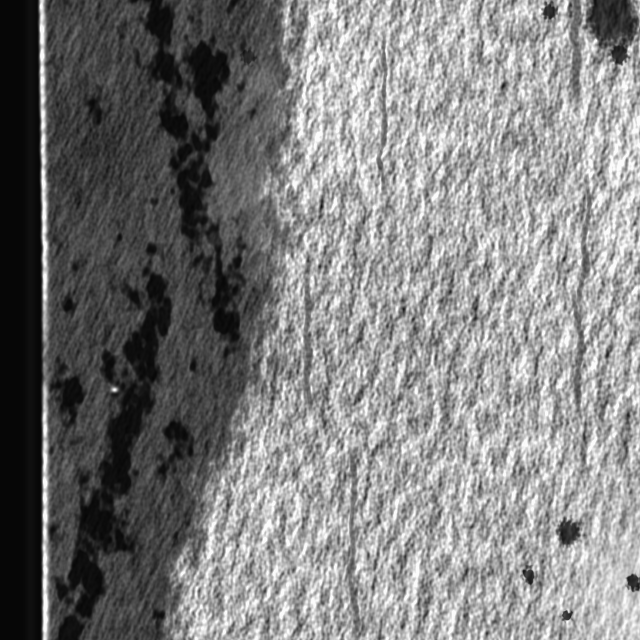
Write a Shadertoy shader that draws this texture.

```glsl
const vec2 GRAIN_FREQ = vec2(46.0, 25.0);   // elongated flakes
const vec2 CAVITY_FREQ = vec2(23.0, 15.0);
const vec2 LIGHT_STEP = vec2(0.0021, -0.0009);
const float LIGHT_TONE = 0.69;
const float DARK_TONE = 0.27;
const float LIGHT_RELIEF = 0.52;
const float DARK_RELIEF = 0.13;
const float BORDER_X = 0.062;
const float RIM_WIDTH = 0.0055;

// Pits: centre x, centre y, radius
const vec3 PITS[8] = vec3[8](
    vec3(0.957, 0.972, 0.042), vec3(0.968, 0.915, 0.014),
    vec3(0.889, 0.168, 0.019), vec3(0.827, 0.101, 0.011),
    vec3(0.990, 0.090, 0.011), vec3(0.886, 0.037, 0.008),
    vec3(0.388, 0.911, 0.011), vec3(0.857, 0.982, 0.012));

// Cracks: x, lower end, upper end, half width
const vec4 CRACKS[6] = vec4[6](
    vec4(0.482, 0.36, 0.57, 0.0055), vec4(0.914, 0.52, 0.72, 0.0040),
    vec4(0.903, 0.36, 0.54, 0.0035), vec4(0.553, 0.00, 0.30, 0.0055),
    vec4(0.900, 0.84, 1.02, 0.0075), vec4(0.600, 0.70, 0.95, 0.0030));

vec2 gradientAt(ivec2 cell) {
    uvec2 q = uvec2(cell) * uvec2(1597334673u, 3812015801u);
    uint n = (q.x ^ q.y) * 1597334673u;
    n = (n ^ (n >> 15)) * 2246822519u;
    float angle = float((n ^ (n >> 13)) & 65535u) * (6.28318 / 65536.0);
    return vec2(cos(angle), sin(angle));
}

float noise(vec2 p) {
    ivec2 i = ivec2(floor(p));
    vec2 f = fract(p);
    vec2 u = f * f * f * (f * (f * 6.0 - 15.0) + 10.0);
    float a = dot(gradientAt(i), f);
    float b = dot(gradientAt(i + ivec2(1, 0)), f - vec2(1.0, 0.0));
    float c = dot(gradientAt(i + ivec2(0, 1)), f - vec2(0.0, 1.0));
    float d = dot(gradientAt(i + ivec2(1, 1)), f - vec2(1.0, 1.0));
    return mix(mix(a, b, u.x), mix(c, d, u.x), u.y);
}

float fbm(vec2 p) {
    float sum = 0.0, amp = 1.0;
    for (int i = 0; i < 3; i++) {
        sum += amp * noise(p);
        p = p * 2.1 + vec2(17.3, 9.1);
        amp *= 0.62;
    }
    return sum;
}

float height(vec2 p) {
    vec2 sheared = vec2(p.x - 0.12 * p.y, p.y);
    return fbm(sheared * GRAIN_FREQ);
}

float blob(vec2 p, vec2 centre, vec2 size) {
    vec2 d = (p - centre) / size;
    return exp(-dot(d, d));
}

// Two slanted chains of cavities in the dark area
float cavityBand(vec2 p) {
    float upper = (p.x - 0.235 - 0.23 * (1.0 - p.y)) / 0.033;
    float lower = (p.x - 0.105 - 0.25 * p.y) / 0.042;
    float band = exp(-upper * upper) * smoothstep(0.40, 0.50, p.y);
    band = max(band, exp(-lower * lower) * smoothstep(0.62, 0.52, p.y));
    band = max(band, 0.85 * blob(p, vec2(0.315, 0.87), vec2(0.055, 0.11)));
    band = max(band, 0.8 * blob(p, vec2(0.11, 0.38), vec2(0.035, 0.06)));
    return max(band, 0.6 * blob(p, vec2(0.27, 0.30), vec2(0.05, 0.12)));
}

void mainImage(out vec4 fragColor, in vec2 fragCoord) {
    vec2 p = fragCoord / iResolution.xy;
    float pixel = 1.0 / iResolution.x;

    // Shared surface relief
    float h = height(p);
    float relief = height(p + LIGHT_STEP) - height(p - LIGHT_STEP);
    float fine = noise(p * vec2(190.0, 150.0));
    float streak = noise(vec2(p.x - 0.45 * p.y, p.y) * vec2(150.0, 28.0));
    float broad = fbm(p * vec2(7.0, 5.0) + 3.7);

    // Pale flaking area
    float calm = blob(p, vec2(1.0, 0.08), vec2(0.12, 0.14));
    float pale = LIGHT_TONE + 0.07 * broad + 0.09 * calm;
    pale += 0.10 * blob(p, vec2(0.55, 0.87), vec2(0.10, 0.15));
    pale += 0.10 * blob(p, vec2(0.97, 0.75), vec2(0.07, 0.12));
    pale -= 0.07 * blob(p, vec2(0.60, 0.45), vec2(0.14, 0.15));
    pale += (LIGHT_RELIEF * relief + 0.24 * h + 0.22 * fine) * (1.0 - 0.5 * calm);
    for (int i = 0; i < 6; i++) {
        vec4 c = CRACKS[i];
        float bend = 0.012 * noise(vec2(c.x * 40.0, p.y * 14.0)) + 0.005 * h;
        float span = smoothstep(c.y - 0.02, c.y + 0.02, p.y) * smoothstep(c.z + 0.02, c.z - 0.02, p.y);
        float gap = smoothstep(c.w + 0.003, c.w * 0.3, abs(p.x - c.x + bend));
        pale = mix(pale, 0.30 + 0.15 * fine, 0.75 * gap * span);
    }

    // Dark worn area with cavities
    float dark = DARK_TONE + 0.06 * broad + 0.13 * streak + DARK_RELIEF * relief + 0.08 * fine;
    dark += 0.13 * blob(p, vec2(0.41, 0.86), vec2(0.05, 0.07));
    dark += 0.14 * blob(p, vec2(0.38, 0.69), vec2(0.07, 0.08));
    dark -= 0.05 * blob(p, vec2(0.14, 0.80), vec2(0.08, 0.12));
    float cavity = smoothstep(0.30, 0.72, 0.72 * cavityBand(p) + 0.85 * fbm(p * CAVITY_FREQ));
    dark *= 1.0 - 0.82 * cavity;

    // Ragged boundary between the areas
    float edge = mix(0.26, 0.44, smoothstep(-0.05, 0.62, p.y));
    float side = p.x - edge + 0.035 * broad + 0.035 * h;
    float tone = mix(dark, pale, smoothstep(-0.035, 0.045, side));

    // Pits
    for (int i = 0; i < 8; i++) {
        float r = PITS[i].z;
        float d = length((p - PITS[i].xy) * vec2(1.0, 0.85)) + 0.25 * r * h + 0.006 * fine;
        tone = mix(tone, 0.13 + 0.12 * relief + 0.06 * h, 0.92 * smoothstep(r * 1.25, r * 0.65, d));
    }

    // Small bright chip beside a shadow
    tone *= 1.0 - 0.8 * blob(p, vec2(0.181, 0.384), vec2(0.007, 0.006));
    tone = mix(tone, 1.0, blob(p, vec2(0.179, 0.391), vec2(0.005, 0.004)));

    // Black border with a bright rim
    float border = BORDER_X + 0.005 * smoothstep(1.0, 0.5, p.y) + 0.0015 * noise(vec2(3.0, p.y * 45.0));
    float rimGap = blob(vec2(0.0, p.y), vec2(0.0, 0.44), vec2(1.0, 0.06));
    float rim = exp(-pow((p.x - border - 0.003) / RIM_WIDTH, 2.0));
    tone += rim * (0.72 + 0.45 * noise(p * vec2(60.0, 75.0))) * (1.0 - 0.75 * rimGap);
    float strip = 0.025 + 0.035 * blob(vec2(p.x, 0.0), vec2(0.048, 0.0), vec2(0.008, 1.0));
    tone = mix(strip, tone, smoothstep(border - 0.003 - pixel, border + 0.001 + pixel, p.x));

    fragColor = vec4(vec3(clamp(tone, 0.015, 0.985)), 1.0);
}
```
